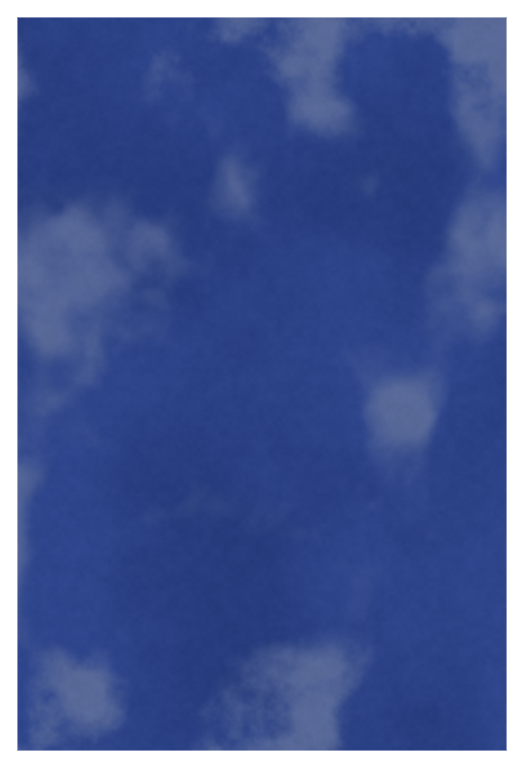
Give the GLSL for this texture, as a Shadertoy shader.

```glsl
const vec3 PAPER = vec3(1.0);
const vec3 DEEP_BLUE = vec3(0.153, 0.235, 0.492);
const vec3 MID_BLUE = vec3(0.180, 0.272, 0.550);
const vec3 CLOUD_GREY = vec3(0.345, 0.412, 0.598);
const float MARGIN = 0.0227;

float hash(vec2 cell) {
    vec3 q = fract(vec3(cell.xyx) * 0.1031);
    q += dot(q, q.yzx + 33.33);
    return fract((q.x + q.y) * q.z);
}

float valueNoise(vec2 p) {
    vec2 cell = floor(p), f = fract(p);
    vec2 s = f * f * (3.0 - 2.0 * f);
    float low = mix(hash(cell), hash(cell + vec2(1, 0)), s.x);
    float high = mix(hash(cell + vec2(0, 1)), hash(cell + vec2(1, 1)), s.x);
    return mix(low, high, s.y);
}

// Octave sum normalised to 0..1
float fbm(vec2 p, int octaves, float gain) {
    float sum = 0.0, total = 0.0, weight = 1.0;
    for (int i = 0; i < octaves; i++) {
        sum += weight * valueNoise(p);
        total += weight;
        weight *= gain;
        p = p * 2.03 + vec2(17.3, 41.7);
    }
    return sum / total;
}

float boxDistance(vec2 p, vec2 halfSize) {
    vec2 d = abs(p) - halfSize;
    return length(max(d, 0.0)) + min(max(d.x, d.y), 0.0);
}

// Soft patches, calm in the middle and more broken near the rim
float cloudCover(vec2 p, vec2 centre, float rim) {
    vec2 drift = vec2(fbm(p * 13.0 + 61.0, 2, 0.5), fbm(p * 13.0 + 97.0, 2, 0.5)) - 0.5;
    float body = fbm((p + 0.035 * drift) * vec2(9.5, 9.0) + 23.0, 4, 0.38);
    float wisps = fbm(p * 27.0 + 140.0, 4, 0.6) - 0.5;
    float calm = exp(-dot(p - centre, p - centre) * 45.0);
    float density = body + wisps * mix(0.05, 0.32, rim) - 0.10 * calm + 0.01;
    return smoothstep(0.48, 0.80, density);
}

void mainImage(out vec4 fragColor, in vec2 fragCoord) {
    vec2 p = fragCoord / iResolution.y;
    vec2 size = iResolution.xy / iResolution.y;
    float edge = boxDistance(p - 0.5 * size, 0.5 * size - MARGIN);

    // Blue ground
    float tone = fbm(p * 4.0 + 5.0, 4, 0.5);
    vec3 color = mix(DEEP_BLUE, MID_BLUE, smoothstep(0.25, 0.65, tone));

    // Hazy clouds
    float rim = smoothstep(0.27, 0.44, abs(p.y - 0.5));
    color = mix(color, CLOUD_GREY, cloudCover(p, 0.48 * size, rim));

    // Faint mottling
    float grain = fbm(p * 85.0, 3, 0.8) - 0.5;
    color += grain * vec3(0.030, 0.032, 0.036);

    // White border
    float panel = clamp(0.5 - edge * iResolution.y, 0.0, 1.0);
    fragColor = vec4(mix(PAPER, color, panel), 1.0);
}
```
